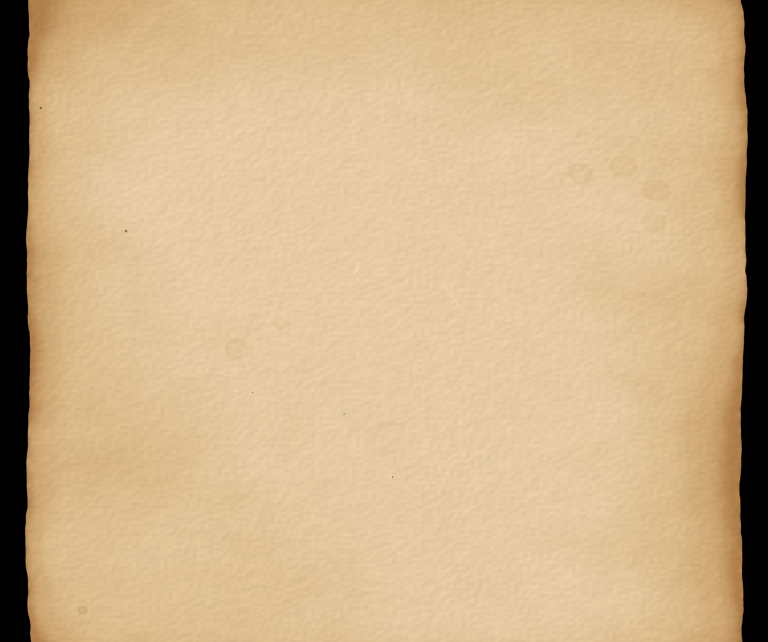
Reproduce this texture procedurally as a Shadertoy shader.

```glsl
// Aged parchment sheet with torn left and right borders on black.
// A scalar "age" (border burn, broad blotches, fbm streaks, stains) picks a
// colour from a four-step tan ramp; fine relief noise adds the paper grain.

const vec3 CREAM = vec3(0.905, 0.795, 0.645);
const vec3 SAND  = vec3(0.865, 0.740, 0.555);
const vec3 TAN   = vec3(0.815, 0.665, 0.465);
const vec3 BROWN = vec3(0.690, 0.500, 0.290);

const float LEFT_EDGE  = 0.0355;
const float RIGHT_EDGE = 0.9675;
const float TEAR_SIZE  = 0.009;
const float GRAIN_FREQ = 210.0;
const float GRAIN_GAIN = 0.040;
const float STREAK_GAIN = 0.42;

// Stains: centre, radius, strength
const vec4 STAINS[8] = vec4[8](
    vec4(0.757, 0.730, 0.018, 0.13), vec4(0.812, 0.744, 0.021, 0.12),
    vec4(0.855, 0.704, 0.017, 0.17), vec4(0.852, 0.653, 0.015, 0.09),
    vec4(0.306, 0.457, 0.022, 0.11), vec4(0.366, 0.495, 0.009, 0.14),
    vec4(0.510, 0.320, 0.034, 0.08), vec4(0.108, 0.050, 0.009, 0.25));

// Specks: centre, radius, strength
const vec3 SPECKS[5] = vec3[5](
    vec3(0.164, 0.640, 0.0030), vec3(0.448, 0.355, 0.0016),
    vec3(0.511, 0.257, 0.0016), vec3(0.329, 0.389, 0.0015),
    vec3(0.053, 0.832, 0.0028));

float hash(vec2 p) {
    vec3 q = fract(p.xyx * 0.1031);
    q += dot(q, q.yzx + 33.33);
    return fract((q.x + q.y) * q.z);
}

float noise(vec2 p) {
    vec2 i = floor(p), f = fract(p);
    f = f * f * (3.0 - 2.0 * f);
    return mix(mix(hash(i), hash(i + vec2(1, 0)), f.x),
               mix(hash(i + vec2(0, 1)), hash(i + vec2(1, 1)), f.x), f.y);
}

float fbm(vec2 p) {
    float sum = 0.0, gain = 0.5;
    for (int i = 0; i < 5; i++) {
        sum += gain * noise(p);
        p = mat2(1.9, 0.5, -0.5, 1.9) * p + 17.3;
        gain *= 0.5;
    }
    return sum / 0.969;
}

float blob(vec2 p, vec2 centre, vec2 size) {
    vec2 d = (p - centre) / size;
    return exp(-dot(d, d));
}

float segment(vec2 p, vec2 a, vec2 b) {
    vec2 d = b - a;
    return length(p - a - d * clamp(dot(p - a, d) / dot(d, d), 0.0, 1.0));
}

// Ragged offset of a border at height y
float tear(float y, float seed) {
    float coarse = fbm(vec2(y * 16.0, seed)) - 0.5;
    float nicks = pow(noise(vec2(y * 38.0, seed + 5.0)), 4.0);
    return TEAR_SIZE * (coarse + 0.35 * nicks);
}

vec3 paperRamp(float age) {
    vec3 c = mix(CREAM, SAND, smoothstep(0.0, 0.35, age));
    c = mix(c, TAN, smoothstep(0.3, 0.65, age));
    return mix(c, BROWN, smoothstep(0.6, 1.15, age));
}

void mainImage(out vec4 fragColor, in vec2 fragCoord) {
    vec2 uv = fragCoord / iResolution.xy;
    float aspect = iResolution.x / iResolution.y;
    vec2 p = vec2(uv.x * aspect, uv.y);

    // Torn borders, with a slow lean down the sheet
    float left = LEFT_EDGE + 0.003 * blob(uv, vec2(uv.x, 0.46), vec2(1.0, 0.10))
               - 0.003 * blob(uv, vec2(uv.x, 0.20), vec2(1.0, 0.12))
               + 0.005 * exp(-uv.y / 0.06) + tear(uv.y, 3.0);
    float right = RIGHT_EDGE + 0.0035 * smoothstep(0.3, 0.6, uv.y)
                - 0.004 * blob(uv, vec2(uv.x, 0.30), vec2(1.0, 0.10))
                - 0.004 * exp((uv.y - 1.0) / 0.03) - tear(uv.y, 9.0);
    float inside = min(uv.x - left, right - uv.x);
    float depth = max(inside, 0.0);

    // Broad ageing
    float streaks = fbm(p * vec2(2.5, 7.0) + 4.0) - 0.5;
    float mottle = fbm(p * 13.0 + 31.0) - 0.5;
    float age = 0.10 + STREAK_GAIN * streaks + 0.16 * mottle;
    age += (0.46 + 0.7 * mottle) * exp(-depth / 0.016) + 0.50 * exp(-depth / 0.075);
    age += 0.32 * exp((uv.y - 1.0) / 0.07) + 0.14 * exp(-uv.y / 0.025);
    age += 0.34 * blob(uv, vec2(0.95, 0.22), vec2(0.10, 0.20));
    age += 0.16 * blob(uv, vec2(0.16, 0.29), vec2(0.10, 0.12));
    age += 0.13 * blob(uv, vec2(0.82, 0.54), vec2(0.16, 0.05));
    age += 0.15 * blob(uv, vec2(0.08, 0.98), vec2(0.16, 0.12));
    age -= 0.12 * blob(uv, vec2(0.45, 0.60), vec2(0.30, 0.30));

    // Water marks: a soft fill with a darker, wobbling rim
    for (int i = 0; i < 8; i++) {
        vec4 s = STAINS[i];
        float r = length((uv - s.xy) * vec2(aspect, 1.25)) / s.z + 1.2 * mottle;
        float rim = exp(-pow((r - 0.85) / 0.22, 2.0));
        age += s.w * (0.6 * smoothstep(1.1, 0.6, r) + 0.8 * rim);
    }
    vec3 paper = paperRamp(age);

    // Pale creases near the centre
    float crease = min(segment(uv, vec2(0.468, 0.594), vec2(0.449, 0.535)),
                       segment(uv, vec2(0.578, 0.555), vec2(0.598, 0.525)));
    paper += 0.045 * smoothstep(0.0035, 0.0, crease) * noise(p * 90.0);

    // Fibre relief lit from the upper left
    vec2 g = p * GRAIN_FREQ * vec2(0.75, 1.0);
    float relief = noise(g) - noise(g + vec2(-0.6, 0.7));
    paper *= 1.0 + GRAIN_GAIN * (relief + 0.5 * (noise(g * 0.45) - 0.5));

    for (int i = 0; i < 5; i++) {
        float r = length((uv - SPECKS[i].xy) * vec2(aspect, 1.0));
        paper *= 1.0 - 0.42 * smoothstep(SPECKS[i].z, 0.3 * SPECKS[i].z, r);
    }

    // Frayed fibres on the rim, then the cut-out
    paper *= 1.0 + 0.25 * exp(-depth / 0.003) * (noise(p * 110.0) - 0.6);
    float aa = 0.8 / iResolution.x;
    fragColor = vec4(paper * smoothstep(-aa, aa, inside), 1.0);
}
```
